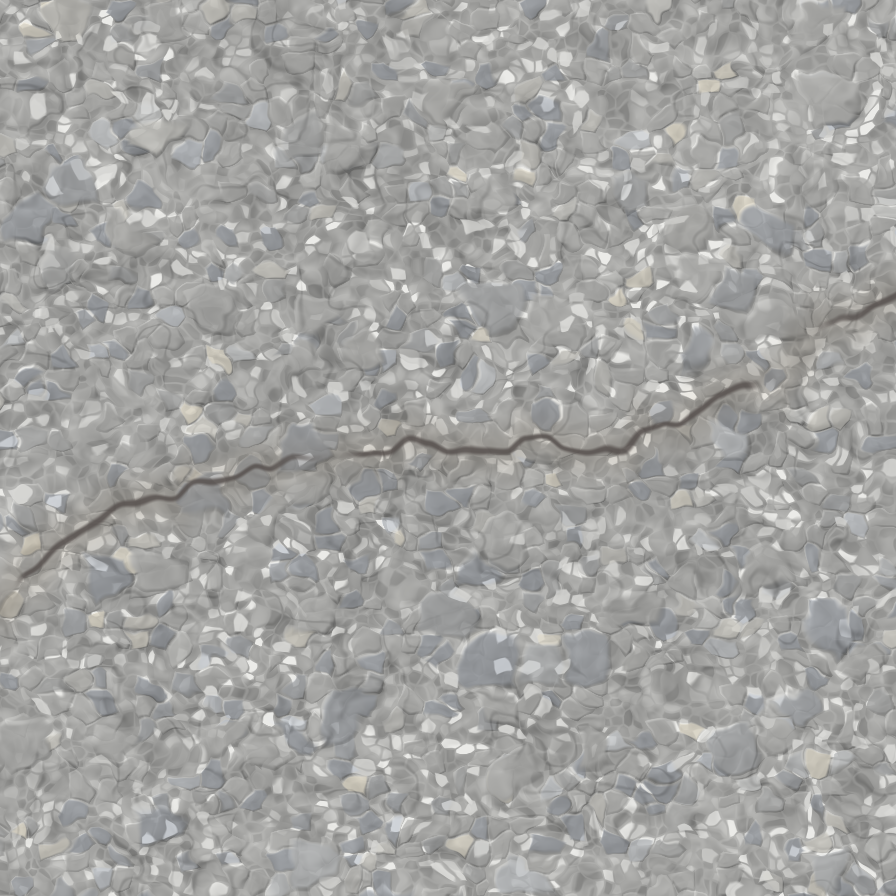
Write a WebGL 1 fragment shader that draws this texture.

```glsl
precision highp float;
// Weathered grey asphalt: packed stone chips crossed by a thin, rising crack.
uniform vec2 u_resolution;

const float BASE_TONE = 0.645;
const float CHIP_SCALE = 78.0;     // cells across the canvas
const float STONE_SCALE = 40.0;
const float PEBBLE_SCALE = 19.0;
const float STONE_SHARE = 0.45;
const float PEBBLE_SHARE = 0.2;
const float FLECK_GAIN = 0.30;
const float RIM_GAIN = 0.09;
const float CRACK_WIDTH = 0.0036;
const float CRACK_SHADE_WIDTH = 0.028;
const vec2 LIGHT_DIR = vec2(-0.5, 0.87);
const vec3 NEUTRAL_TINT = vec3(1.0, 1.0, 0.987);
const vec3 COOL_TINT = vec3(0.975, 0.995, 1.02);
const vec3 CREAM_TINT = vec3(1.03, 1.005, 0.935);
const vec3 CRACK_COLOR = vec3(0.34, 0.315, 0.305);

float hash(vec2 p) {
  return fract(sin(dot(p, vec2(127.1, 311.7))) * 43758.5453);
}

float noise(vec2 p) {
  vec2 i = floor(p), f = fract(p);
  f = f * f * (3.0 - 2.0 * f);
  return mix(mix(hash(i), hash(i + vec2(1.0, 0.0)), f.x),
             mix(hash(i + vec2(0.0, 1.0)), hash(i + vec2(1.0, 1.0)), f.x), f.y);
}

vec2 warp(vec2 p, float scale) {
  return vec2(noise(p * scale + 3.7), noise(p * scale + 51.3)) - 0.5;
}

// Cellular grains: x = border distance, y = grain id, z = side facing the light.
vec3 grains(vec2 p, float seed) {
  vec2 cell = floor(p), nearestOffset = vec2(0.0), nearestCell = cell;
  float nearest = 9.0, second = 9.0;
  for (int j = -1; j <= 1; j++) {
    for (int i = -1; i <= 1; i++) {
      vec2 c = cell + vec2(float(i), float(j));
      vec2 site = c + 0.1 + 0.8 * vec2(hash(c + seed), hash(c + seed + 37.2));
      vec2 offset = p - site;
      float d = length(offset);
      if (d < nearest) {
        second = nearest;
        nearest = d;
        nearestOffset = offset;
        nearestCell = c;
      } else {
        second = min(second, d);
      }
    }
  }
  float side = dot(nearestOffset, LIGHT_DIR) / max(nearest, 0.05);
  return vec3(second - nearest, hash(nearestCell + seed + 71.9), side);
}

// Lays one scattered layer of larger stones over tone and tint.
void layStones(vec2 p, float scale, float seed, float share, inout float tone, inout vec3 tint) {
  vec3 g = grains(p * scale, seed);
  float present = step(1.0 - share, g.y);
  float pick = fract(g.y * 91.7);
  float kind = fract(g.y * 417.3);
  float body = present * smoothstep(0.03, 0.24, g.x);
  float rim = present * smoothstep(0.0, 0.07, g.x) * (1.0 - smoothstep(0.1, 0.28, g.x));
  float pale = smoothstep(0.78, 0.92, kind);
  float face = 0.56 + 0.11 * pick + 0.14 * pale + 0.02 * g.z;
  face += 0.07 * (noise(p * 95.0 + seed) - 0.5);
  vec3 faceTint = mix(mix(COOL_TINT, NEUTRAL_TINT, smoothstep(0.2, 0.6, pick)), CREAM_TINT, pale * pick);
  tone = mix(tone, face, body * 0.78) + rim * RIM_GAIN * (g.z - 0.15);
  tint = mix(tint, faceTint, body);
}

// Height of the crack at a given x.
float crackHeight(float x) {
  return 0.34 + 0.33 * x + 0.055 * sin(6.2832 * x)
       + 0.036 * (noise(vec2(x * 15.0, 4.0)) - 0.5)
       + 0.016 * (noise(vec2(x * 46.0, 9.0)) - 0.5);
}

void main() {
  vec2 uv = gl_FragCoord.xy / u_resolution;
  vec2 p = uv * vec2(1.0, 1.1);
  p += 0.018 * warp(p, 24.0) + 0.009 * warp(p, 65.0);

  // Crack distance, corrected for its slope
  float slope = (crackHeight(uv.x + 0.004) - crackHeight(uv.x - 0.004)) / 0.008;
  float crackDist = abs(uv.y - crackHeight(uv.x)) / sqrt(1.0 + slope * slope);
  float crackShade = exp(-pow(crackDist / CRACK_SHADE_WIDTH, 2.0));

  // Fine matrix with pale flecks gathered in loose clusters
  float cluster = 0.55 + 0.9 * noise(uv * 7.0 + 13.0);
  vec3 chip = grains(p * CHIP_SCALE, 5.0);
  float chipBody = smoothstep(0.02, 0.35, chip.x);
  float tone = BASE_TONE + 0.13 * (noise(p * 60.0) - 0.5) + 0.07 * (noise(p * 130.0) - 0.5);
  tone += chipBody * (FLECK_GAIN * cluster * pow(chip.y, 5.0) - 0.09 * pow(1.0 - chip.y, 2.0));
  vec3 tint = NEUTRAL_TINT;

  // Stones and pebbles
  layStones(p, STONE_SCALE, 17.0, STONE_SHARE, tone, tint);
  layStones(p, PEBBLE_SCALE, 43.0, PEBBLE_SHARE, tone, tint);

  // Small pale chips on top, and curved dark seams between grains
  vec3 fleck = grains(p * 58.0 + 7.0, 83.0);
  float fleckBody = step(0.91, fleck.y) * smoothstep(0.06, 0.3, fleck.x);
  tone = mix(tone, 0.76 + 0.12 * fract(fleck.y * 53.0), fleckBody * min(cluster, 1.0) * 0.85);
  float seam = 1.0 - smoothstep(0.0, 0.09, abs(noise(p * 34.0 + 21.0) - 0.5));
  tone -= 0.075 * seam * smoothstep(0.35, 0.65, noise(p * 20.0 + 8.0));

  // Broad mottling, then the shaded band and broken line of the crack
  tone += 0.035 * (noise(uv * 5.0 + 2.0) - 0.5);
  tone = mix(tone, 0.57 + 0.6 * (tone - BASE_TONE), crackShade * 0.6);
  float opening = smoothstep(0.22, 0.5, noise(vec2(uv.x * 16.0, 31.0)));
  float halfWidth = CRACK_WIDTH * (0.35 + 0.9 * noise(uv * 38.0));
  float crack = opening * (1.0 - smoothstep(halfWidth * 0.3, halfWidth + 0.003, crackDist));

  vec3 color = clamp(tone, 0.4, 0.92) * tint;
  color *= mix(vec3(1.0), vec3(1.01, 0.995, 0.975), crackShade);
  color = mix(color, CRACK_COLOR, crack * 0.85);
  gl_FragColor = vec4(color, 1.0);
}
```
